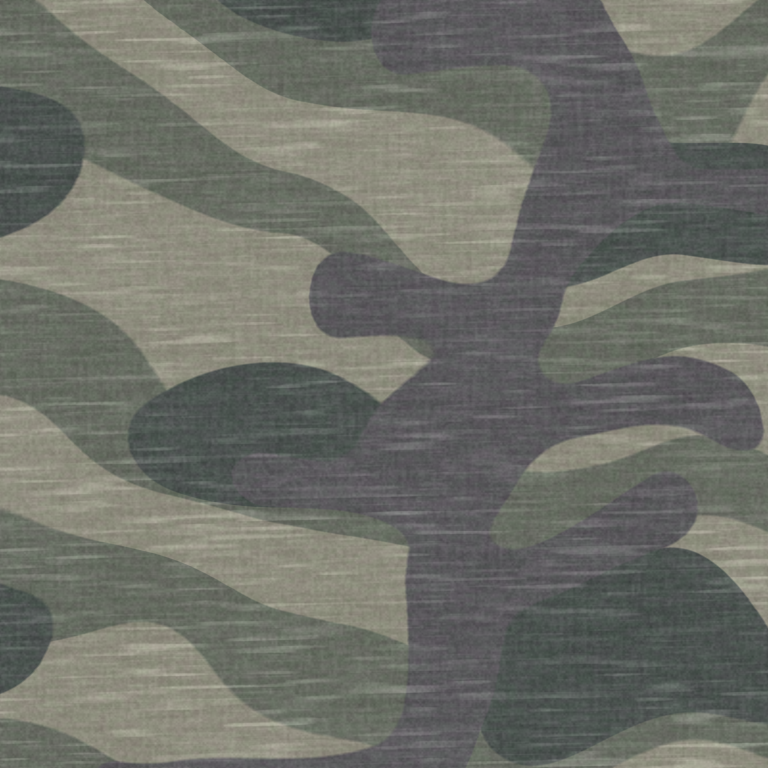
This texture is drawn by a WebGL 1 fragment shader. Its source:

```glsl
precision highp float;
uniform vec2 u_resolution;

const float TAU = 6.2831853;

float hash(vec2 p) {
  return fract(sin(dot(p, vec2(127.1, 311.7))) * 43758.5453);
}

float noise(vec2 p) {
  vec2 i = floor(p), f = fract(p);
  f = f * f * (3.0 - 2.0 * f);
  return mix(mix(hash(i), hash(i + vec2(1.0, 0.0)), f.x),
             mix(hash(i + vec2(0.0, 1.0)), hash(i + 1.0), f.x), f.y);
}

// One thread: smooth variation along x, shifted at random per row
float thread(float x, float row) {
  x += 40.0 * hash(vec2(row, 7.0));
  float i = floor(x);
  return mix(hash(vec2(i, row)), hash(vec2(i + 1.0, row)), smoothstep(0.0, 1.0, x - i));
}

float threads(vec2 p) {
  float row = floor(p.y);
  return mix(thread(p.x, row), thread(p.x, row + 1.0), smoothstep(0.0, 1.0, p.y - row));
}

float smoothMin(float a, float b, float k) {
  float h = max(k - abs(a - b), 0.0) / k;
  return min(a, b) - 0.25 * k * h * h;
}

float stemX(float y) {
  return 0.53 + 0.26 * y + 0.06 * sin(9.0 * y + 0.5);
}

// Winding stem with bulbous arms on alternating sides
float branches(vec2 p) {
  float d = abs(p.x - stemX(p.y)) - 0.056 - 0.016 * sin(17.0 * p.y);
  for (int i = 0; i < 7; i++) {
    float n = float(i);
    float bend = hash(vec2(n, 3.0));
    float side = mod(n, 2.0) * 2.0 - 1.0;
    float y = (n + 0.3 + 0.4 * bend) / 7.0;
    vec2 arm = vec2(side * (0.2 + 0.25 * hash(vec2(n, 5.0))), 0.18 * (bend - 0.5));
    vec2 q = p - vec2(stemX(y), y);
    float t = clamp(dot(q, arm) / dot(arm, arm), 0.0, 1.0);
    d = smoothMin(d, length(q - arm * t) - mix(0.032, 0.052, t), 0.07);
  }
  return d;
}

// Large blobs on a skewed lattice
float blobs(vec2 p) {
  p -= vec2(0.9, 0.74);
  return cos(TAU * dot(p, vec2(1.1, 1.5))) + cos(TAU * dot(p, vec2(-0.9, 1.7))) - 0.88;
}

// Wavy bands of uneven width
float bands(vec2 p) {
  float phase = 3.2 * (p.y + 0.14 * p.x) + 1.1 * noise(p * vec2(2.6, 3.0));
  return cos(TAU * phase) + 1.5 * (noise(p * vec2(3.0, 4.0) + 9.0) - 0.5) - 0.1;
}

void main() {
  vec2 p = gl_FragCoord.xy / u_resolution;

  // Bend the outlines
  vec2 bend = vec2(noise(p * 4.5 + 13.0), noise(p * 4.5 + 31.0)) - 0.5;
  vec2 q = p + 0.13 * bend;
  q.x += 0.0015 * (threads(p * vec2(20.0, 240.0)) - 0.5);

  vec3 khaki = vec3(0.550, 0.545, 0.487);
  vec3 green = vec3(0.400, 0.420, 0.380);
  vec3 darkGreen = vec3(0.298, 0.326, 0.314);
  vec3 purpleGrey = vec3(0.352, 0.349, 0.360);

  // Printed layers
  vec3 color = mix(khaki, green, smoothstep(-0.05, 0.05, bands(q)));
  color = mix(color, darkGreen, smoothstep(-0.025, 0.025, blobs(q)));
  color = mix(color, purpleGrey, 1.0 - smoothstep(-0.0022, 0.0022, branches(q)));

  // Slub yarn: many short pale streaks, slightly tilted and clustered
  vec2 s = vec2(p.x, p.y - 0.02 * p.x);
  float cluster = 0.3 + 0.7 * noise(s * vec2(4.0, 22.0) + 5.0);
  float streak = smoothstep(0.58, 1.0, threads(s * vec2(15.0, 180.0))) * cluster;
  float fineStreak = smoothstep(0.6, 1.0, threads(s * vec2(24.0, 250.0) + 90.0));
  float yarn = threads(s * vec2(18.0, 240.0) + 60.0) - 0.5;
  color += streak * vec3(0.13, 0.13, 0.125) + 0.035 * fineStreak + 0.045 * yarn;

  // Fine weave, vertical ribs, tinted fibres and soft fading
  float weave = noise(p * 256.0) + noise(p * 400.0 + 70.0) - 1.0;
  float rib = noise(p * vec2(250.0, 60.0) + 17.0) - 0.5;
  float tint = noise(p * vec2(90.0, 160.0) + 23.0) - 0.5;
  float fade = noise(p * vec2(5.0, 9.0) + 41.0) - 0.5;
  color += 0.042 * weave + 0.03 * rib + 0.015 * fade;
  color += 0.02 * tint * vec3(-0.6, 1.0, -0.4);

  gl_FragColor = vec4(color, 1.0);
}
```
